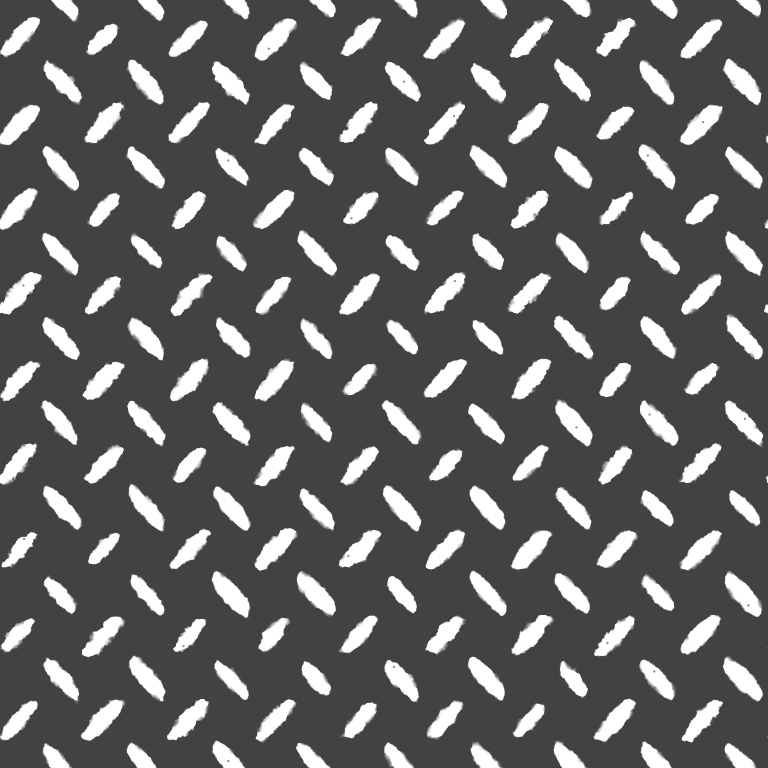
Write a WebGL 2 fragment shader that draws this pattern.

```glsl
#version 300 es
precision highp float;
// Tread plate: hand-painted white dashes leaning alternately right and left on dark grey.

uniform vec2 u_resolution;
out vec4 fragColor;

const vec3 PLATE_COLOR = vec3(0.26);
const vec3 PAINT_COLOR = vec3(1.0);

// Lengths below are in cells; one cell holds one dash of each lean.
const float REPEATS = 9.0;
const vec2 RISING_CENTER = vec2(0.215, 0.555);
const vec2 FALLING_CENTER = vec2(0.715, 0.040);
const float LEAN = 0.835;            // radians from horizontal
const float HALF_LENGTH = 0.292;
const float MID_HALF_WIDTH = 0.101;
const float END_HALF_WIDTH = 0.050;
const float CORNER_RADIUS = 0.035;
const float END_SKEW = 0.45;         // slant of the cut ends
const float JITTER = 0.014;
const float LEAN_JITTER = 0.09;
const float SMALLEST = 0.78;
const float LARGEST = 1.05;
const float WOBBLE = 0.034;          // broad edge waviness
const float RAGGED = 0.016;          // fine edge roughness
const float EDGE_SOFTNESS = 0.012;
const float SMUDGE_SOFTNESS = 0.024;
const float SPECK_CHANCE = 0.10;
const float SPECK_RADIUS = 0.020;

vec3 hash3(vec2 p) {
    vec3 q = fract(p.xyx * vec3(0.1031, 0.1030, 0.0973));
    q += dot(q, q.yxz + 33.33);
    return fract((q.xxy + q.yzz) * q.zyx);
}

float cornerGradient(vec2 corner, vec2 offset) {
    float angle = 6.28318 * hash3(corner).x;
    return dot(vec2(cos(angle), sin(angle)), offset);
}

float gradientNoise(vec2 p) {
    vec2 i = floor(p), f = fract(p);
    vec2 u = f * f * f * (f * (f * 6.0 - 15.0) + 10.0);
    vec2 e = vec2(1.0, 0.0);
    return mix(
        mix(cornerGradient(i, f), cornerGradient(i + e, f - e), u.x),
        mix(cornerGradient(i + e.yx, f - e.yx), cornerGradient(i + e.xx, f - e.xx), u.x),
        u.y);
}

// Tapered bar with slanted, rounded ends; x runs along the dash.
float dashDistance(vec2 p, float size, float girth) {
    float halfLength = HALF_LENGTH * size;
    float t = min(abs(p.x) / halfLength, 1.2);
    float halfWidth = mix(MID_HALF_WIDTH, END_HALF_WIDTH, t * t) * girth;
    vec2 d = vec2(abs(p.x + END_SKEW * p.y) - halfLength, abs(p.y) - halfWidth) + CORNER_RADIUS;
    return length(max(d, 0.0)) + min(max(d.x, d.y), 0.0) - CORNER_RADIUS;
}

// Paint coverage of one family of dashes; lean is +1 rising, -1 falling.
float dashes(vec2 p, vec2 center, float lean, float pixel) {
    vec2 q = p - center + 0.5;
    vec2 id = mod(floor(q), REPEATS);   // wrapped, so every seed tiles
    vec2 key = id + vec2(17.0, 41.0) * (lean + 2.0);
    vec3 shape = hash3(key + 3.7);
    vec3 place = hash3(key + 71.3);
    vec3 speck = hash3(key + 133.9);

    // Place and turn the dash
    vec2 local = fract(q) - 0.5 - JITTER * (2.0 * place.xy - 1.0);
    float angle = lean * LEAN + LEAN_JITTER * (place.z - 0.5);
    float c = cos(angle), s = sin(angle);
    local = vec2(c * local.x + s * local.y, c * local.y - s * local.x);

    // Vary its size and roughen its outline
    float size = mix(LARGEST, SMALLEST, shape.x * shape.x * shape.x);
    float girth = mix(0.86, 1.07, shape.y) * mix(1.0, size, 0.6);
    vec2 seed = key * 13.0;
    float roughness = mix(0.7, 1.3, shape.z) * (1.0 + 0.15 * lean);
    float d = dashDistance(local, size, girth);
    d += roughness * WOBBLE * gradientNoise(local * 9.0 + seed);
    d += roughness * RAGGED * gradientNoise(local * 25.0 + seed + 5.3);

    // Crisp edge with smudged stretches
    float smudge = smoothstep(0.1, 0.45, gradientNoise(local * 7.0 + seed + 9.1));
    float soft = max(EDGE_SOFTNESS + SMUDGE_SOFTNESS * smudge, 0.75 * pixel);
    float paint = 1.0 - smoothstep(-soft, soft, d);

    // Occasional worn speck
    vec2 speckCenter = (speck.xy - 0.5) * vec2(0.38, 0.10);
    float worn = 1.0 - smoothstep(0.3, 1.0, length(local - speckCenter) / SPECK_RADIUS);
    return paint * (1.0 - 0.6 * worn * step(speck.z, SPECK_CHANCE));
}

void main() {
    vec2 p = gl_FragCoord.xy / u_resolution * REPEATS;
    float pixel = REPEATS / min(u_resolution.x, u_resolution.y);
    float paint = max(dashes(p, RISING_CENTER, 1.0, pixel),
                      dashes(p, FALLING_CENTER, -1.0, pixel));
    fragColor = vec4(mix(PLATE_COLOR, PAINT_COLOR, paint), 1.0);
}
```
